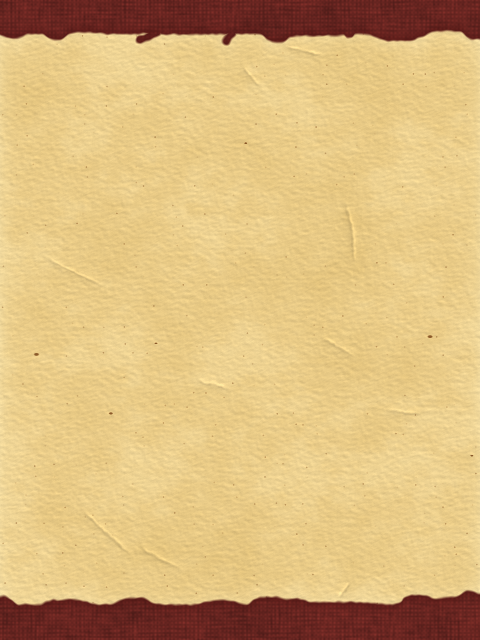
This background is drawn by a Shadertoy shader. Its source:

```glsl
// Aged parchment with torn upper and lower edges on dark red woven cloth.
#define PAPER vec3(0.925, 0.81, 0.548)
#define PAPER_PALE vec3(0.97, 0.895, 0.68)
#define PAPER_STAIN vec3(0.83, 0.69, 0.39)
#define CLOTH vec3(0.40, 0.143, 0.125)
#define CLOTH_RIM vec3(0.31, 0.075, 0.065)
#define SPECK_COLOR vec3(0.45, 0.24, 0.07)
#define TORN_BASE vec2(0.071, 0.074)
#define EDGE_SOFTNESS 0.0035
#define GRAIN_STRENGTH 0.12
#define WEAVE_FREQUENCY 118.0
#define MILLI 0.001

// Bumps on the torn edges: centre, half width, depth, in thousandths of width.
const vec3 TOP_BUMPS[10] = vec3[10](
    vec3(26, 24, 8), vec3(118, 22, 12), vec3(175, 40, -3), vec3(390, 60, 1),
    vec3(575, 25, 16), vec3(650, 70, 4), vec3(728, 9, 7), vec3(830, 50, 14),
    vec3(929, 36, -6), vec3(996, 26, 12));
const vec3 BOTTOM_BUMPS[10] = vec3[10](
    vec3(0, 28, 17), vec3(140, 48, 10), vec3(280, 36, 14), vec3(460, 38, 9),
    vec3(556, 32, 16), vec3(610, 30, 9), vec3(700, 90, 5), vec3(870, 34, 20),
    vec3(945, 40, 16), vec3(1000, 36, 22));
// Crease end points and larger specks (position, radius), in thousandths.
const vec4 CREASES[10] = vec4[10](
    vec4(95, 795, 226, 734), vec4(165, 274, 286, 167), vec4(286, 196, 382, 144),
    vec4(668, 632, 747, 587), vec4(722, 917, 743, 778), vec4(408, 543, 486, 523),
    vec4(799, 479, 885, 469), vec4(590, 1238, 677, 1215),
    vec4(503, 1194, 547, 1151), vec4(705, 87, 729, 123));
const vec3 SPECKS[6] = vec3[6](
    vec3(76, 595, 5), vec3(896, 632, 5), vec3(325, 618, 3),
    vec3(983, 384, 3), vec3(512, 1035, 3), vec3(231, 472, 4));

vec2 hash2(vec2 p) {
    vec3 q = fract(p.xyx * vec3(0.1031, 0.1030, 0.0973));
    q += dot(q, q.yzx + 33.33);
    return fract((q.xx + q.yz) * q.zy);
}

float corner(vec2 cell, vec2 f, vec2 o) {
    return dot(hash2(cell + o) * 2.0 - 1.0, f - o);
}

float gradientNoise(vec2 p) {
    vec2 cell = floor(p), f = fract(p);
    vec2 u = f * f * f * (f * (f * 6.0 - 15.0) + 10.0);
    return mix(mix(corner(cell, f, vec2(0)), corner(cell, f, vec2(1, 0)), u.x),
               mix(corner(cell, f, vec2(0, 1)), corner(cell, f, vec2(1)), u.x), u.y);
}

float fbm(vec2 p) {
    float sum = 0.0, amplitude = 0.6;
    for (int i = 0; i < 4; i++) {
        sum += amplitude * gradientNoise(p);
        p = mat2(1.6, 1.2, -1.2, 1.6) * p + 17.3;
        amplitude *= 0.55;
    }
    return sum;
}

float tornDepth(float x, float base, vec3 bumps[10]) {
    for (int i = 0; i < 10; i++) {
        float q = (x - bumps[i].x * MILLI) / (bumps[i].y * MILLI);
        base += bumps[i].z * MILLI * exp(-q * q * q * q);
    }
    return base;
}

// Returns the signed distance across a segment, the distance to it, and its parameter.
vec3 segment(vec2 p, vec2 a, vec2 b) {
    vec2 pa = p - a, ba = b - a;
    float t = clamp(dot(pa, ba) / dot(ba, ba), 0.0, 1.0);
    return vec3((ba.x * pa.y - ba.y * pa.x) / length(ba), length(pa - ba * t), t);
}

vec3 clothColor(vec2 p) {
    vec2 thread = sin(6.2832 * WEAVE_FREQUENCY * p);
    float slubs = gradientNoise(p * vec2(30, 190)) + gradientNoise(p * vec2(190, 30) + 40.0);
    float weave = 0.045 * (thread.x + thread.y) + 0.05 * thread.x * thread.y;
    return CLOTH * (1.0 + weave + 0.2 * slubs + 0.22 * fbm(p * 9.0));
}

vec3 paperColor(vec2 p, float edgeDistance) {
    // Broad stains and pale side margins
    float stain = fbm(p * vec2(4, 5) + 3.7) + 0.5 * fbm(p * vec2(17, 25));
    vec3 color = mix(PAPER, PAPER_STAIN, clamp(0.10 + 0.55 * stain, 0.0, 0.6));
    color = mix(color, PAPER_PALE, clamp(-0.65 * stain, 0.0, 0.45));
    float margin = min(p.x, 1.0 - p.x);
    color = mix(color, PAPER_PALE, 0.45 * exp(-margin / 0.018) + 0.4 * exp(-max(edgeDistance, 0.0) / 0.016));

    // Embossed fibres lit from above
    vec2 grain = p * vec2(65, 120);
    float relief = fbm(grain) - fbm(grain + vec2(0.2, 0.55));
    color *= 1.0 + GRAIN_STRENGTH * relief;

    // Creases with a dark and a bright flank
    vec2 bent = p + 0.009 * vec2(fbm(p * 25.0), fbm(p * 25.0 + 9.0));
    for (int i = 0; i < 10; i++) {
        vec3 s = segment(bent, CREASES[i].xy * MILLI, CREASES[i].zw * MILLI);
        float q = s.x / 0.0035, fade = smoothstep(0.0, 0.2, s.z) * smoothstep(1.0, 0.7, s.z);
        float flank = q * exp(-q * q) + 0.25 * exp(-s.y / 0.012) * sign(q) * min(abs(q), 1.0);
        color *= 1.0 + 0.17 * fade * flank * smoothstep(0.03, 0.0, s.y);
    }

    // Scattered flecks, then the larger specks
    vec2 cell = floor(p * 48.0), seed = hash2(cell + 5.0);
    float fleck = length(fract(p * 48.0) - 0.25 - 0.5 * hash2(cell + 71.0));
    color = mix(color, SPECK_COLOR, 0.4 * seed.y * step(0.86, seed.x) * smoothstep(0.13, 0.03, fleck));
    for (int i = 0; i < 6; i++) {
        vec2 d = (p - SPECKS[i].xy * MILLI) * vec2(1.0, 1.7);
        float radius = SPECKS[i].z * MILLI;
        color = mix(color, SPECK_COLOR, 0.8 * smoothstep(radius * 1.4, radius * 0.5, length(d)));
    }
    return color;
}

void mainImage(out vec4 fragColor, in vec2 fragCoord) {
    vec2 p = fragCoord / iResolution.x;
    float fromTop = iResolution.y / iResolution.x - p.y;

    // Signed distance to the torn outline, positive on the paper
    float edge = min(fromTop - tornDepth(p.x, TORN_BASE.x, TOP_BUMPS),
                     p.y - tornDepth(p.x, TORN_BASE.y, BOTTOM_BUMPS));
    vec2 hanging = vec2(p.x, fromTop);
    edge = min(edge, segment(hanging, vec2(0.328, 0.068), vec2(0.292, 0.083)).y - 0.008);
    edge = min(edge, segment(hanging, vec2(0.484, 0.069), vec2(0.471, 0.086)).y - 0.008);
    edge += 0.004 * gradientNoise(p * 65.0);

    // Dark rim on the cloth, then the soft paper border
    vec3 cloth = mix(clothColor(p), CLOTH_RIM, 0.75 * exp(min(edge, 0.0) / 0.009));
    float softness = max(EDGE_SOFTNESS, 0.75 / iResolution.x);
    vec3 color = mix(cloth, paperColor(p, edge), smoothstep(-softness, softness, edge));
    fragColor = vec4(color, 1.0);
}
```
